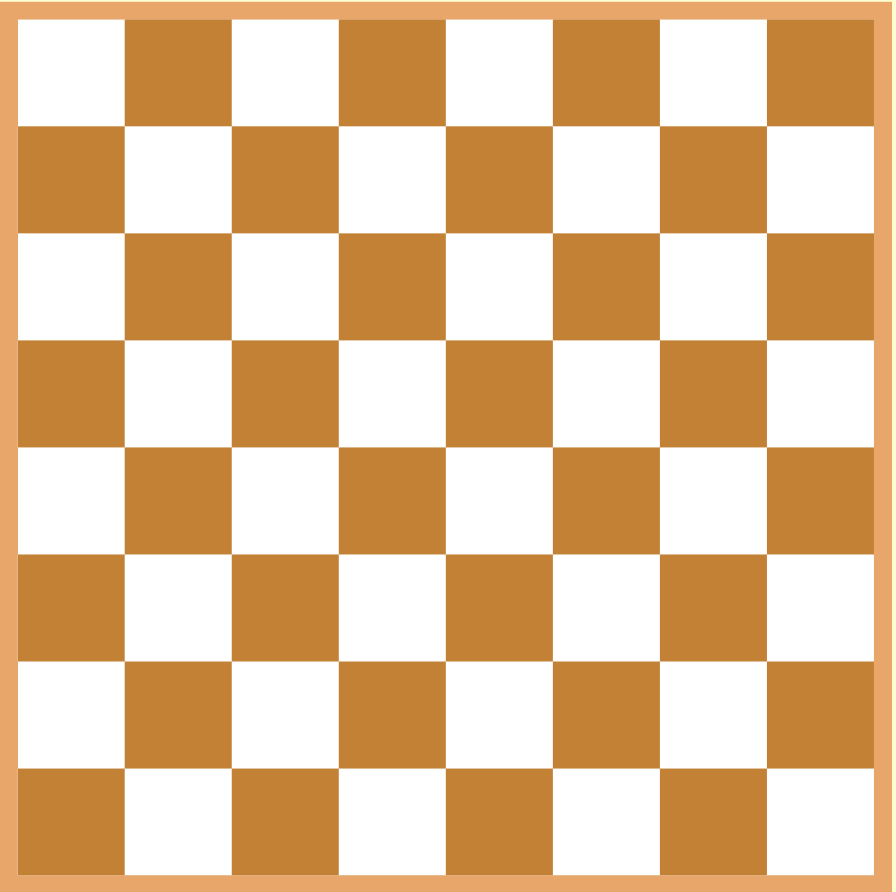
Give the GLSL for this pattern, as a Shadertoy shader.

```glsl
// An eight by eight checkerboard of brown and white squares in a tan frame,
// with a sliver of cream backing at the top and right. Alternating triangle
// waves give the squares and box distances give the frame, all antialiased.

// Signed distance to an axis-aligned box, negative inside
float boxDistance(vec2 p, vec2 lower, vec2 upper) {
    vec2 d = max(lower - p, p - upper);
    return max(d.x, d.y);
}

// Pixel coverage of a shape from its signed distance
float coverage(float dist, float pixel) {
    return clamp(0.5 - dist / pixel, 0.0, 1.0);
}

// Share of brown at a point measured in squares; the lower left one is brown
float checker(vec2 cell, float pixel) {
    vec2 wave = abs(mod(cell - 0.5, 2.0) - 1.0) - 0.5;
    vec2 side = clamp(2.0 * wave / pixel, -1.0, 1.0);
    return 0.5 + 0.5 * side.x * side.y;
}

void mainImage(out vec4 fragColor, in vec2 fragCoord) {
    // Canvas height is one unit
    float pixel = 1.0 / iResolution.y;
    vec2 p = fragCoord * pixel;

    vec3 cream = vec3(0.99, 0.99, 0.82);
    vec3 tan_ = vec3(0.914, 0.651, 0.42);
    vec3 brown = vec3(0.761, 0.506, 0.208);

    // Frame over the backing, running off the left and bottom
    float frame = boxDistance(p, vec2(-1.0), vec2(1.0, 0.998));
    vec3 color = mix(cream, tan_, coverage(frame, pixel));

    // Board of 8 x 8 squares
    float square = 0.12;
    vec2 corner = vec2(0.0198, 0.0184);
    float board = boxDistance(p, corner, corner + 8.0 * square);
    vec3 squares = mix(vec3(1.0), brown, checker((p - corner) / square, pixel / square));
    color = mix(color, squares, coverage(board, pixel));

    fragColor = vec4(color, 1.0);
}
```
